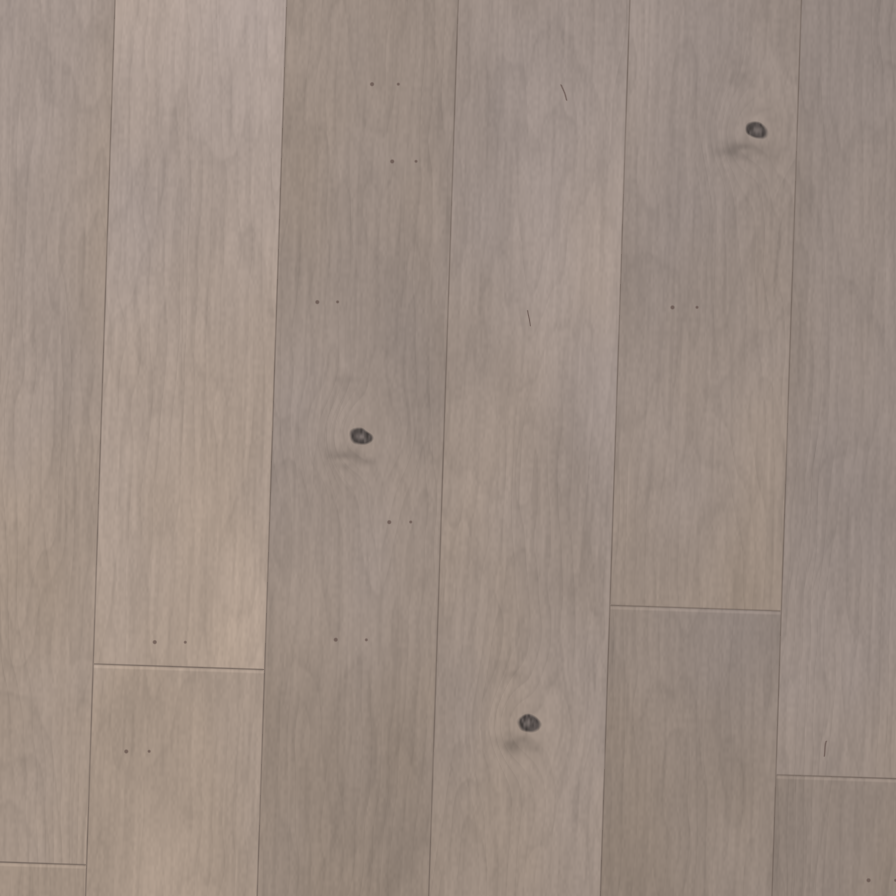
Reproduce this texture procedurally as a Shadertoy shader.

```glsl
// Grey-washed oak floor: slightly tilted planks with staggered butt joints.
// Each board gets its own tone, fine growth rings and broad arched figure that
// bend around knots, plus fibres, mottling, and sparse pinholes and cracks.
const float PLANK_WIDTH = 0.1915, FIRST_SEAM = 0.0955, TILT = 0.033;
const float SEAM_HALF_WIDTH = 0.0007, MARK_CELL = 0.125;
const float RING_FREQUENCY = 74.0, RING_CONTRAST = 0.036, FIGURE_CONTRAST = 0.055;
const float FIBRE_CONTRAST = 0.050, PORE_CONTRAST = 0.045, MOTTLE_CONTRAST = 0.17;
const vec3 WARM_TINT = vec3(1.0, 0.895, 0.808);
const vec3 COOL_TINT = vec3(1.0, 0.915, 0.872);
const vec3 SEAM_COLOR = vec3(0.43, 0.38, 0.35);
const vec3 KNOT_COLOR = vec3(0.37, 0.34, 0.33);
const vec3 MARK_COLOR = vec3(0.35, 0.28, 0.26);
// Per plank: tone, and height of its butt joint (negative for none).
const float TONE[6] = float[6](0.640, 0.672, 0.597, 0.622, 0.598, 0.580);
const float JOINT[6] = float[6](0.038, 0.2625, -1.0, -1.0, 0.347, 0.164);
// Knot centre and size.
const vec3 KNOTS[3] = vec3[3](
    vec3(0.403, 0.512, 0.0125), vec3(0.590, 0.193, 0.0130), vec3(0.845, 0.854, 0.0125));

float hash(vec2 p) {
    vec3 q = fract(p.xyx * 0.1031);
    q += dot(q, q.yzx + 33.33);
    return fract((q.x + q.y) * q.z);
}

float noise(vec2 p) {
    vec2 i = floor(p), f = fract(p);
    f = f * f * (3.0 - 2.0 * f);
    return mix(mix(hash(i), hash(i + vec2(1, 0)), f.x),
               mix(hash(i + vec2(0, 1)), hash(i + vec2(1, 1)), f.x), f.y);
}

float fbm(vec2 p) {
    float sum = 0.0;
    for (float amp = 0.5; amp > 0.05; amp *= 0.5) {
        sum += amp * noise(p);
        p = p * 2.03 + 17.0;
    }
    return sum;
}

// Growth ring profile: slow darkening, then a crisp edge.
float ringProfile(float phase) {
    float s = fract(phase);
    return s * s * s * (1.0 - smoothstep(0.84, 1.0, s));
}

// A few cells along each board hold a pinhole pair or a crack.
float markMask(vec2 local, float board, float px) {
    float row = floor(local.y / MARK_CELL);
    vec2 key = vec2(board * 13.0 + 5.0, row + 41.0);
    vec2 d = local - vec2(mix(0.12, 0.7, hash(key)) * PLANK_WIDTH,
                          (row + mix(0.3, 0.7, hash(key + 7.3))) * MARK_CELL);
    float kind = hash(key + 19.7);
    float gap = mix(0.02, 0.038, hash(key + 3.1));
    float holes = min(length(d), length(d - vec2(gap, 0.001)) + 0.0006) - 0.0021;
    d.x += 0.006 * (noise(local * 70.0) - 0.5) - d.y * (hash(key + 2.9) - 0.4);
    float crack = length(vec2(d.x, max(abs(d.y) - 0.008, 0.0))) - 0.0008;
    float dist = kind < 0.2 ? holes : (kind > 0.93 ? crack : 1.0);
    return 0.65 * (1.0 - smoothstep(-px, px, dist));
}

void mainImage(out vec4 fragColor, in vec2 fragCoord) {
    vec2 uv = fragCoord / iResolution.xy;
    float px = 1.0 / min(iResolution.x, iResolution.y);
    // Board layout
    vec2 p = vec2(uv.x - TILT * uv.y, uv.y + TILT * uv.x);
    float across = (p.x - FIRST_SEAM) / PLANK_WIDTH + 1.0;
    int plank = clamp(int(floor(across)), 0, 5);
    float fromJoint = p.y - JOINT[plank];
    float lower = 1.0 - step(0.0, fromJoint);
    float board = float(plank) + 6.0 * lower;
    float side = fract(across);
    vec2 seed = board * vec2(7.31, 3.77);
    // Knots bend the grain and leave smudges
    vec2 grain = p;
    float rings = 0.0, knot = 0.0, core = 0.0, smudge = 0.0;
    for (int i = 0; i < 3; i++) {
        vec2 d = uv - KNOTS[i].xy;
        float size = KNOTS[i].z;
        float knotX = KNOTS[i].x - TILT * KNOTS[i].y - FIRST_SEAM;
        float own = step(abs(floor(knotX / PLANK_WIDTH + 1.0) - float(plank)), 0.5);
        float r = length(d * vec2(1.0, 1.35) + vec2(0.0, 0.2 * d.x));
        float near = own * exp(-dot(d, d) / (14.0 * size * size));
        grain.x -= d.x * near * 0.7;
        rings += near;
        float edge = r - size * (0.82 + 0.3 * noise(d * 110.0 + 9.0 * float(i)));
        knot = max(knot, own * (1.0 - smoothstep(-0.002 - px, 0.001 + px, edge)));
        core = max(core, own * (1.0 - smoothstep(0.0, size * 0.75, r)));
        vec2 below = (d + vec2(0.014, 0.023)) / vec2(0.026, 0.010);
        vec2 above = (d - vec2(-0.018, 0.060)) / vec2(0.014, 0.016);
        smudge += own * (exp(-dot(below, below)) + 0.4 * exp(-dot(above, above)));
    }
    // Fine rings, arched figure, fibres and mottling
    float arch = fbm(grain * vec2(9.0, 1.9) + seed);
    float wander = 0.5 * noise(grain * vec2(60.0, 22.0)) + 3.0 * rings;
    float fine = ringProfile(grain.x * RING_FREQUENCY + 6.0 * arch + wander);
    float broad = ringProfile(11.0 * arch + 0.4 * wander);
    float fade = noise(p * vec2(16.0, 4.0) + seed);
    float fibre = noise(grain * vec2(300.0, 14.0) + seed) - 0.5;
    float pores = noise(p * vec2(430.0, 190.0)) - 0.5;
    float mottle = fbm(grain * vec2(10.0, 4.0) + seed + 31.0) - 0.47;
    float shade = 1.012 - RING_CONTRAST * fine * (0.4 + 1.6 * fade) - FIGURE_CONTRAST * broad
        + FIBRE_CONTRAST * fibre + PORE_CONTRAST * pores + MOTTLE_CONTRAST * mottle + 0.03 * rings;
    // Board colour, warmer low down, with a drifting cool hue
    float drift = fbm(p * vec2(6.0, 3.0) + seed + 53.0) - 0.47;
    float cool = clamp(0.1 + 0.3 * uv.x + 0.55 * uv.y + 1.3 * drift, 0.0, 1.0);
    vec3 color = (TONE[plank] - 0.015 * lower) * shade * mix(WARM_TINT, COOL_TINT, cool);
    color *= 1.0 - 0.25 * smudge * noise(uv * vec2(65.0, 130.0));
    // Knots, pinholes and cracks
    color = mix(color, KNOT_COLOR * (0.78 + 0.35 * core + 0.4 * pores), knot * 0.92);
    color = mix(color, MARK_COLOR, markMask(vec2(side * PLANK_WIDTH, p.y), board, px));
    // Seams, with a pale bevel under each butt joint
    color *= 1.0 + 0.08 * (1.0 - smoothstep(0.0, 0.0016 + px, abs(fromJoint + 0.003)));
    float seam = min(side, 1.0 - side) * PLANK_WIDTH;
    float gap = min(seam, abs(fromJoint)) - SEAM_HALF_WIDTH;
    float wear = 0.5 + 0.4 * noise(p * vec2(5.0, 30.0));
    color = mix(color, SEAM_COLOR, wear * (1.0 - smoothstep(-px, px, gap)));
    fragColor = vec4(color, 1.0);
}
```
